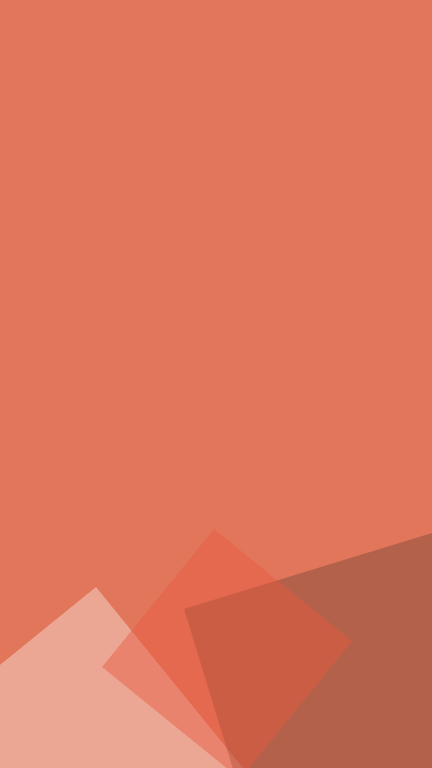
A Shadertoy shader for this background:

```glsl
// Coverage of a square hung from one corner; its first edge runs along angle
float squareMask(vec2 p, vec2 corner, float angle, float side) {
    vec2 edge = vec2(cos(angle), sin(angle));
    vec2 offset = p - corner;
    vec2 local = vec2(dot(offset, edge), dot(offset, vec2(edge.y, -edge.x)));
    vec2 d = abs(local - 0.5 * side) - 0.5 * side;
    float dist = length(max(d, 0.0)) + min(max(d.x, d.y), 0.0);
    return clamp(0.5 - dist * iResolution.x, 0.0, 1.0);
}

void mainImage(out vec4 fragColor, in vec2 fragCoord) {
    // One unit is the canvas width
    vec2 p = fragCoord / iResolution.x;
    vec3 color = vec3(0.884, 0.463, 0.357);

    // Pale sheet at the lower left
    float pale = squareMask(p, vec2(0.2222, 0.419), -0.889, 2.0);
    color = mix(color, vec3(0.922, 0.655, 0.58), pale);

    // Brown sheet at the lower right
    float brown = squareMask(p, vec2(0.4259, 0.3681), 0.2974, 2.0);
    color = mix(color, vec3(0.437, 0.26, 0.2), 0.4 * brown);

    // Translucent red square over both
    float red = squareMask(p, vec2(0.4954, 0.5532), -0.6817, 0.4114);
    color = mix(color, vec3(0.905, 0.345, 0.24), 0.45 * red);

    fragColor = vec4(color, 1.0);
}
```
